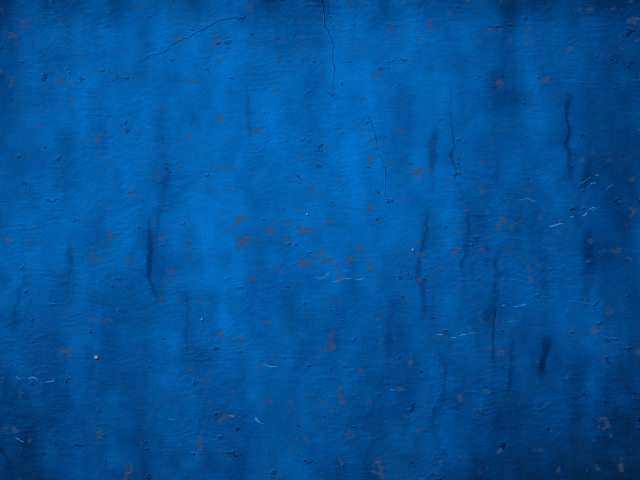
Give the GLSL for this texture, as a Shadertoy shader.

```glsl
float hash(vec2 p) {
    vec3 q = fract(p.xyx * vec3(0.1031, 0.1030, 0.0973));
    q += dot(q, q.yzx + 33.33);
    return fract((q.x + q.y) * q.z);
}

float noise(vec2 p) {
    vec2 i = floor(p), f = fract(p);
    f = f * f * (3.0 - 2.0 * f);
    return mix(mix(hash(i), hash(i + vec2(1, 0)), f.x),
               mix(hash(i + vec2(0, 1)), hash(i + vec2(1, 1)), f.x), f.y);
}

float fbm(vec2 p) {
    float sum = 0.0, amp = 0.5;
    for (int i = 0; i < 5; i++) {
        sum += amp * noise(p);
        p = mat2(0.8, -0.6, 0.6, 0.8) * p * 2.03 + 17.3;
        amp *= 0.5;
    }
    return sum / 0.97;
}

float segment(vec2 p, vec2 a, vec2 b) {
    vec2 ab = b - a;
    return length(p - a - ab * clamp(dot(p - a, ab) / dot(ab, ab), 0.0, 1.0));
}

float line(float dist, float width, float blur) {
    return 1.0 - smoothstep(width, width + blur, dist);
}

// Plaster relief: sharp level wrinkles, bumps and fine grain
float plasterHeight(vec2 p) {
    vec2 bent = p + 0.022 * vec2(noise(p * 15.0), noise(p * 17.0 + 5.0));
    float wrinkle = 1.0 - abs(2.0 * noise(bent * vec2(30.0, 95.0)) - 1.0);
    return 0.35 * wrinkle * wrinkle + 0.3 * noise(bent * vec2(80.0, 115.0))
         + 0.4 * noise(bent * vec2(140.0, 210.0)) + 0.25 * noise(p * vec2(270.0, 330.0));
}

// Dark vertical runs with soft halos, most of them right of the middle
float dripStains(vec2 p) {
    float stain = 0.0;
    for (int i = 0; i < 20; i++) {
        float id = float(i) + 1.0;
        float x = i < 13 ? mix(0.82, 1.24, hash(vec2(id, 1.7)))
                         : mix(0.0, 0.8, pow(hash(vec2(id, 2.9)), 2.0));
        float top = mix(0.2, 0.88, hash(vec2(id, 4.1)));
        float len = mix(0.12, 0.32, hash(vec2(id, 6.3)));
        float along = (top - p.y) / len;
        float sway = 0.045 * (noise(vec2(p.y * 9.0, id * 7.0)) - 0.5)
                   + 0.018 * (fbm(p * vec2(30.0, 40.0) + id) - 0.5);
        float width = mix(0.004, 0.013, hash(vec2(id, 8.5)))
                    * (0.4 + noise(vec2(p.y * 24.0, id)));
        float ends = smoothstep(0.0, 0.25, along) * (1.0 - smoothstep(0.6, 1.0, along));
        float d = abs(p.x - x - sway);
        float run = 0.7 * line(d, width * 0.4, width * 0.6) + 0.3 * line(d, 0.0, width * 4.0);
        stain = max(stain, ends * mix(0.35, 1.0, hash(vec2(id, 9.9))) * run);
    }
    return stain * (0.4 + 0.9 * noise(p * vec2(50.0, 24.0)));
}

// Broken pale scratches, mostly near level
float scratches(vec2 p, float pixel) {
    vec2 bent = p + 0.012 * (vec2(noise(p * 65.0), noise(p * 60.0 + 9.0)) - 0.5);
    float mark = 0.0;
    for (int i = 0; i < 18; i++) {
        float id = float(i) + 31.0;
        vec2 r = vec2(hash(vec2(id, 1.3)), hash(vec2(id, 5.7)));
        vec2 center = i < 7 ? vec2(1.08, 0.48) + r * vec2(0.2, 0.15)
                            : r * vec2(1.3, 0.4) + vec2(0.02, 0.04);
        float angle = i < 7 ? mix(-0.3, 0.7, r.x) : mix(-0.25, 0.2, r.y);
        vec2 reach = mix(0.008, 0.045, hash(vec2(id, 7.9))) * vec2(cos(angle), sin(angle));
        float d = segment(bent, center - reach, center + reach);
        mark = max(mark, line(d, 0.0001, max(0.0021, pixel)) * mix(0.3, 0.9, hash(vec2(id, 3.1))));
    }
    return mark * smoothstep(0.35, 0.65, noise(p * vec2(110.0, 140.0)));
}

// Forked hairline cracks in the upper half
float crackDistance(vec2 p) {
    p += 0.035 * (vec2(fbm(p * 22.0), fbm(p * 22.0 + 40.0)) - 0.5);
    float d = segment(p, vec2(0.676, 1.02), vec2(0.695, 0.80));
    d = min(d, segment(p, vec2(0.695, 0.80), vec2(0.765, 0.79)));
    d = min(d, segment(p, vec2(0.765, 0.79), vec2(0.81, 0.57)));
    d = min(d, segment(p, vec2(0.27, 0.86), vec2(0.40, 0.925)));
    return min(d, segment(p, vec2(0.40, 0.925), vec2(0.51, 0.975)));
}

void mainImage(out vec4 fragColor, in vec2 fragCoord) {
    float pixel = 1.0 / iResolution.y;
    vec2 p = fragCoord * pixel;

    // Broad light, vignette and weathering
    vec2 c = (p - vec2(0.56, 0.63)) / vec2(0.85, 0.75);
    float tone = 0.715 - 0.285 * dot(c, c);
    tone += 0.20 * (fbm(p * vec2(5.0, 3.0) + 4.0) - 0.5);
    tone += 0.20 * (fbm(p * vec2(17.0, 4.0) + 30.0) - 0.5);
    tone += 0.15 * (fbm(p * vec2(30.0, 24.0)) - 0.5);
    tone -= 0.12 * line(1.0 - p.y, 0.0, 0.07) * (0.4 + noise(p * vec2(25.0, 8.0)));
    tone -= 0.21 * dripStains(p);

    // Raking light on the surface
    float relief = plasterHeight(p) - plasterHeight(p + vec2(-0.0014, 0.0024));
    tone += 0.14 * relief * (0.6 + 0.8 * noise(p * 7.0));

    // Hairline cracks with a lit edge
    float hairline = max(0.0018, pixel);
    float wear = smoothstep(0.2, 0.6, noise(p * 22.0 + 8.0));
    tone += 0.06 * wear * line(crackDistance(p + vec2(0.002, -0.002)), 0.0002, hairline);
    tone -= 0.22 * (0.2 + 0.8 * wear) * line(crackDistance(p), 0.0002, hairline);

    // Small ragged chips
    float flake = fbm(p * vec2(42.0, 55.0) + 90.0);
    float flakeLit = fbm((p + vec2(0.002, -0.003)) * vec2(42.0, 55.0) + 90.0);
    tone += 0.08 * smoothstep(0.77, 0.81, flakeLit) - 0.2 * smoothstep(0.77, 0.81, flake);
    tone = clamp(tone, 0.14, 0.82);

    vec3 paint = vec3(0.008, tone * mix(0.49, 0.555, smoothstep(0.35, 0.72, tone)), tone);
    float faded = smoothstep(0.5, 0.75, fbm(p * 19.0 + 70.0));
    paint = mix(paint, vec3(0.12, 0.34, 0.54), 0.12 * faded);

    // Sparse rusty specks along the middle
    vec2 band = (p - vec2(0.64, 0.49)) / vec2(0.28, 0.09);
    float rust = smoothstep(0.71, 0.80, fbm(p * 48.0 + 12.0) + 0.09 * exp(-dot(band, band)));
    paint = mix(paint, vec3(0.27, 0.29, 0.41) + 0.1 * relief, 0.55 * rust);

    // Scratches and nail heads
    paint = mix(paint, vec3(0.45, 0.63, 0.82), 0.75 * scratches(p, pixel));
    for (int i = 0; i < 4; i++) {
        float id = float(i) + 51.0;
        vec2 nail = vec2(0.2 + 0.22 * float(i), mix(0.17, 0.58, hash(vec2(id, 2.0))));
        float radius = mix(0.0008, 0.003, hash(vec2(id, 6.0)));
        float blur = max(0.002, pixel);
        paint *= 1.0 - 0.5 * line(length(p - nail - vec2(0.002, -0.002)), radius, blur);
        paint = mix(paint, vec3(0.68, 0.58, 0.60), 0.8 * line(length(p - nail), radius, blur));
    }
    fragColor = vec4(clamp(paint, 0.0, 1.0), 1.0);
}
```
